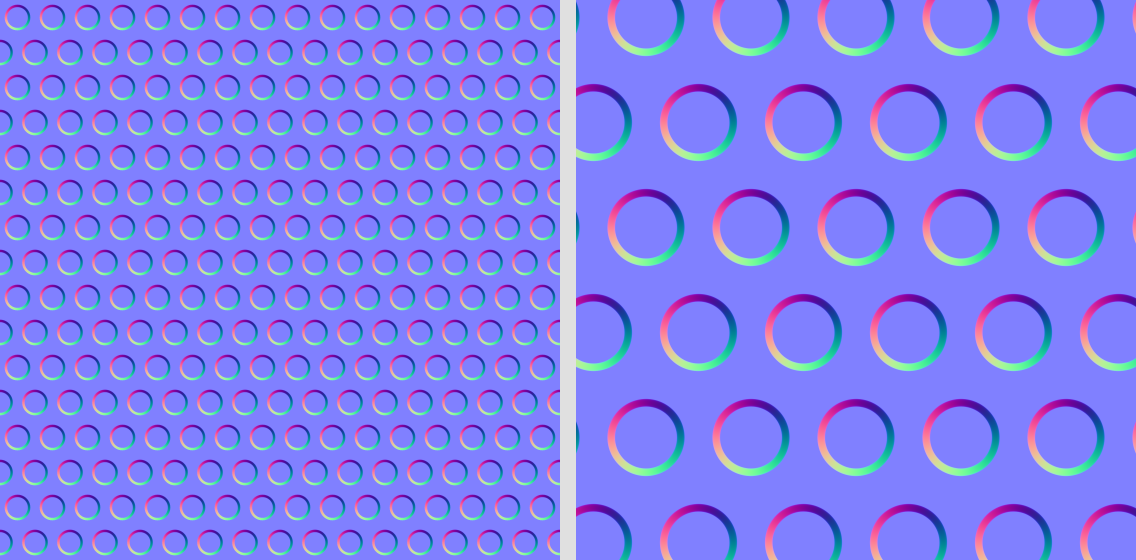
Left: the whole. Right: its middle third, enlarged.
Give the GLSL for this texture map, as a WebGL 2 fragment shader.

```glsl
#version 300 es
precision highp float;

uniform vec2 u_resolution;
out vec4 outColor;

// Surface normal of staggered round dents with sloping rims
vec3 dentNormal(vec2 uv) {
    vec2 grid = uv * 16.0;
    // Every other row shifts by half a cell
    float evenRow = 1.0 - mod(floor(grid.y), 2.0);
    grid.x += 0.5 * evenRow;
    vec2 fromCenter = fract(grid) - 0.5;
    float radius = length(fromCenter);

    // The slope rises and falls smoothly across the rim
    float across = clamp((radius - 0.293) / (0.369 - 0.293), 0.0, 1.0);
    float slope = 6.0 * 4.0 * across * (1.0 - across);
    vec2 inward = -fromCenter / max(radius, 0.001);
    return normalize(vec3(inward * slope, 1.0));
}

void main() {
    // Average a 4 by 4 set of samples for smooth rims
    vec3 color = vec3(0.0);
    for (int y = 0; y < 4; y++) {
        for (int x = 0; x < 4; x++) {
            vec2 offset = (vec2(x, y) + 0.5) / 4.0 - 0.5;
            vec2 uv = (gl_FragCoord.xy + offset) / u_resolution;
            color += dentNormal(uv) * 0.5 + 0.5;
        }
    }
    outColor = vec4(color / 16.0, 1.0);
}
```
